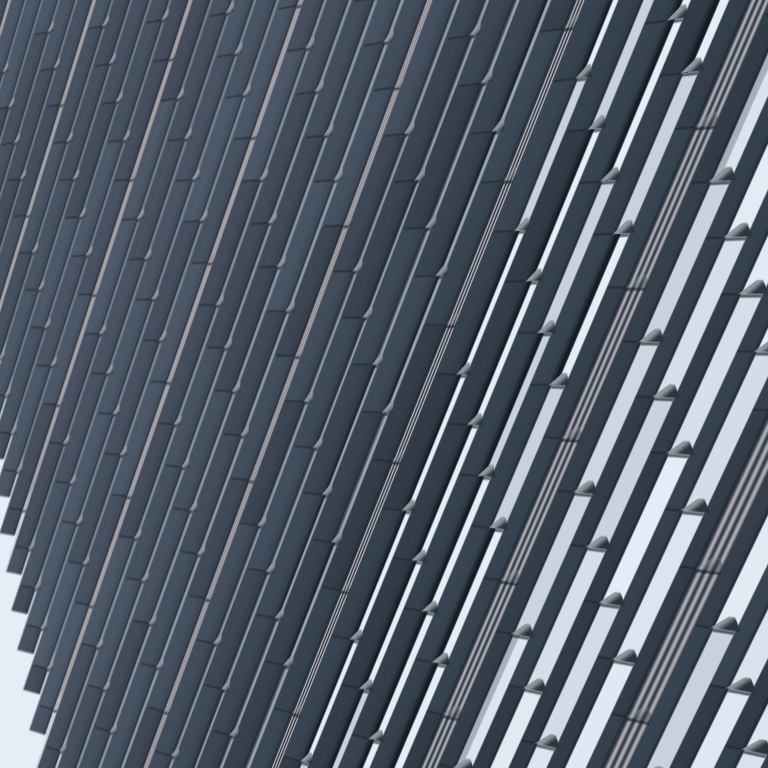
This pattern is drawn by a WebGL 2 fragment shader. Its source:

```glsl
#version 300 es
precision highp float;
// A facade of dark slanted slats seen in perspective. A projective map turns the
// canvas into (slat, storey) coordinates, where slats, gaps, brackets and joints
// repeat on integers; gaps widen to the right and every fifth one is a louvre.

#define SKEW 0.35          // storeys climbed per slat along a horizontal cut
#define LOUVRE_EVERY 5.0   // slats between louvred gaps
#define SKY_FROM 10.5      // first slat whose gap lets the sky through
#define WALL_END -5.25     // storey at which the slats are cut off
#define BRACKET_H 0.085    // bracket height in storeys
#define GAP_MIN 0.06       // half width of the closed gaps, in slats
#define GAP_GROWTH 0.20    // extra half width of the open gaps

uniform vec2 u_resolution;
out vec4 fragColor;

const vec3 SKY = vec3(0.90, 0.93, 0.97);
const vec3 HAZE = vec3(0.79, 0.82, 0.87);
const vec3 SLAT_LIGHT = vec3(0.275, 0.315, 0.375);
const vec3 SLAT_DARK = vec3(0.20, 0.24, 0.29);
const vec3 SHADOW = vec3(0.09, 0.11, 0.14);
const vec3 LIP_DIM = vec3(0.43, 0.48, 0.54);
const vec3 LIP_BRIGHT = vec3(0.60, 0.65, 0.71);
const vec3 LOUVRE = vec3(0.64, 0.63, 0.65);
const vec3 STEEL = vec3(0.57, 0.59, 0.62);

// Columns: slat step, storey step, origin, in homogeneous canvas units
const mat3 FACADE = mat3(0.00885, -0.0607, -0.0068,
                         0.0499, 0.1474, -0.0245,
                         0.3307, 0.8216, 1.0);

float hash(vec2 p) {
    p = fract(p * vec2(0.1031, 0.1137));
    p += dot(p, p.yx + 33.33);
    return fract((p.x + p.y) * p.x * 97.0);
}

// Soft coverage of the region d < 0
float fill(float d, float soft) {
    return 1.0 - smoothstep(-soft, soft, d);
}

vec3 slatColor(float slat, float right, float storey, vec2 soft) {
    float tint = hash(vec2(right, floor(storey)) + 40.0);
    vec3 color = mix(SLAT_LIGHT, SLAT_DARK, smoothstep(-2.0, 13.0, slat));
    color *= 0.92 + 0.16 * tint;
    color *= 1.04 - 0.17 * smoothstep(0.45, 1.0, slat - right + 1.0);
    // Horizontal joint running left from each bracket
    float joint = fill(abs(storey - round(storey)) - 0.006, soft.y);
    joint *= smoothstep(-0.88, -0.8, slat - right);
    return mix(color, SHADOW, 0.6 * joint);
}

vec3 gapColor(float index, float across, float panel, float width, float soft) {
    float chance = hash(vec2(index, panel) + 70.0);
    if (mod(index, LOUVRE_EVERY) < 0.5) {
        // Three thin bars, merging into one where the gap is narrow
        float bars = 0.5 + 0.5 * cos(across / width * 9.42);
        float depth = smoothstep(3.0, 10.0, index);
        return mix(LOUVRE, mix(SLAT_DARK, LOUVRE * 1.08, bars), depth);
    }
    vec3 lip = mix(LIP_DIM, LIP_BRIGHT, smoothstep(-6.0, 10.0, index));
    float shade = fill(across + width * 0.25, soft);
    if (index < SKY_FROM) {
        float dark = smoothstep(4.0, 8.0, index) * mix(0.6, 1.0, step(0.5, chance));
        return mix(lip, SHADOW, shade * dark);
    }
    float open = smoothstep(14.0, 17.0, index);
    vec3 light = mix(HAZE, SKY, mix(step(0.35, chance), chance, open));
    return mix(light, SHADOW, shade * (1.0 - open) * step(0.3, chance));
}

void main() {
    vec2 uv = gl_FragCoord.xy / u_resolution;
    vec3 q = inverse(FACADE) * vec3(uv, 1.0);
    vec2 g = q.xy / q.z;
    vec2 soft = fwidth(g) * 0.8;
    soft.y = max(soft.y, 0.004);

    // Slat to the left of the line "right", with its horizontal storey height
    float right = ceil(g.x);
    float storey = g.y - SKEW * (g.x - right);
    vec3 color = slatColor(g.x, right, storey, soft);

    // Gap centred on the nearest integer line
    float index = round(g.x);
    float across = g.x - index;
    float level = g.y - SKEW * across;
    float width = GAP_MIN + GAP_GROWTH * smoothstep(6.0, 19.0, index);
    float louvred = 1.0 - step(0.5, mod(index, LOUVRE_EVERY));
    float gapWidth = width + 0.04 * louvred;
    float edge = fill(abs(across + gapWidth + 0.04) - 0.04, soft.x);
    color = mix(color, SHADOW, 0.4 * edge);
    vec3 gap = gapColor(index, across, floor(level), gapWidth, soft.x);
    gap = mix(gap, SKY, 0.6 * fill(level - WALL_END - 0.35, 0.12));
    color = mix(color, gap, fill(abs(across) - gapWidth, soft.x));

    // Bracket: a small wedge with a pale upper left and a dark foot
    float rise = level - round(level);
    float taper = (width + 0.11) * (1.0 - 0.8 * rise / BRACKET_H);
    float wedge = fill(abs(across - 0.03) - taper, soft.x);
    wedge *= fill(abs(rise - 0.5 * BRACKET_H) - 0.5 * BRACKET_H, soft.y);
    float foot = smoothstep(-0.1, 0.2, across - rise * 3.0 + 0.012 * max(index - 6.0, 0.0));
    vec3 bracket = mix(STEEL, SLAT_DARK * 0.85, foot);
    color = mix(color, bracket, wedge * (1.0 - 0.6 * louvred));
    float under = fill(abs(rise + 0.012) - 0.01, soft.y) * fill(abs(across) - gapWidth, soft.x);
    color = mix(color, SHADOW, 0.65 * under);

    // Sky below the stepped ends of the slats
    color = mix(color, SKY, fill(storey - WALL_END, soft.y));
    fragColor = vec4(color, 1.0);
}
```
